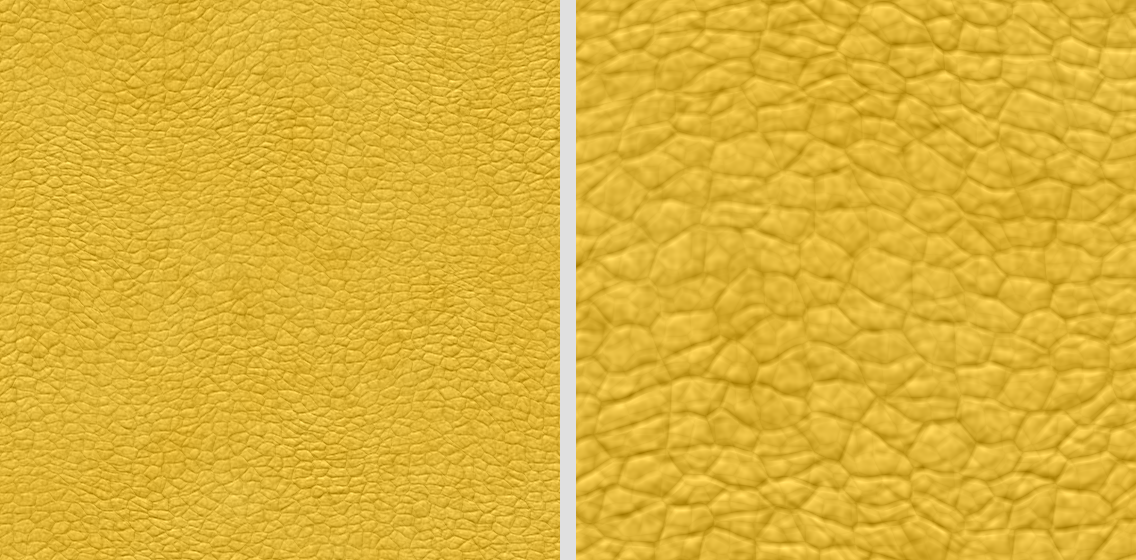
Left: the whole. Right: its middle third, enlarged.
A Shadertoy shader for this texture:

```glsl
// Yellow pebbled leather: flat wide grains, long fine creases, light from above.

vec2 hash2(vec2 p) {
    vec3 q = fract(p.xyx * vec3(0.1031, 0.1030, 0.0973));
    q += dot(q, q.yzx + 33.33);
    return fract((q.xx + q.yz) * q.zy);
}

float corner(vec2 cell, vec2 offset) {
    return dot(hash2(cell) * 2.0 - 1.0, offset);
}

// Gradient noise, roughly -0.7 to 0.7
float gradientNoise(vec2 p) {
    vec2 i = floor(p), f = p - i;
    vec2 u = f * f * f * (f * (f * 6.0 - 15.0) + 10.0);
    vec2 e = vec2(1.0, 0.0);
    return mix(mix(corner(i, f), corner(i + e.xy, f - e.xy), u.x),
               mix(corner(i + e.yx, f - e.yx), corner(i + e.xx, f - e.xx), u.x), u.y);
}

// Gap between the two nearest cell centres: zero on the borders
float cellBorder(vec2 p) {
    vec2 i = floor(p), f = p - i;
    float nearest = 8.0, second = 8.0;
    for (int y = -1; y <= 1; y++)
    for (int x = -1; x <= 1; x++) {
        vec2 g = vec2(x, y);
        float d = length(g + 0.1 + 0.8 * hash2(i + g) - f);
        second = min(second, max(nearest, d));
        nearest = min(nearest, d);
    }
    return second - nearest;
}

// Bend the rows of grains at three scales
vec2 warp(vec2 p) {
    p.y += 0.085 * gradientNoise(p * 3.0 + 7.0);
    p += 0.009 * vec2(gradientNoise(p * 19.0 + 31.0), gradientNoise(p * 19.0 + 83.0));
    p.y += 0.0035 * gradientNoise(p * 65.0 + 11.0);
    return p;
}

float leatherHeight(vec2 p) {
    p = warp(p);
    float grains = 1.0 - exp(-5.0 * cellBorder(p * vec2(34.0, 56.0) + 40.0));
    float pores = 1.0 - exp(-4.0 * cellBorder(p * vec2(68.0, 98.0) + 90.0));

    // Long creases along two crossing diagonals
    float creases = 0.0;
    for (float side = -1.0; side < 2.0; side += 2.0) {
        vec2 q = vec2(p.x + side * 0.5 * p.y, p.y - side * 0.5 * p.x);
        float n = gradientNoise(q * vec2(9.0, 36.0) + 60.0 + 20.0 * side);
        creases += smoothstep(0.0, 0.13, abs(n));
    }
    return grains + 0.35 * pores + 0.3 * creases;
}

void mainImage(out vec4 fragColor, in vec2 fragCoord) {
    vec2 uv = fragCoord / iResolution.y;

    // Relief: upper slopes catch the light, lower slopes and creases fall dark
    float height = leatherHeight(uv);
    float slope = height - leatherHeight(uv + vec2(-0.0008, 0.0034));
    float depth = 0.85 + 0.6 * gradientNoise(uv * 4.5 + 50.0);
    float shade = depth * (0.125 * slope + 0.07 * (height - 1.45));

    // Fine surface grain and broad mottling
    float grain = 0.09 * gradientNoise(uv * 190.0) + 0.06 * gradientNoise(uv * 95.0 + 17.0);
    float mottle = gradientNoise(uv * 14.0 + 23.0) + gradientNoise(uv * 5.0 + 71.0);

    vec3 color = vec3(0.877, 0.712, 0.222) + shade + grain;
    color += mottle * vec3(0.012, 0.024, 0.04);
    fragColor = vec4(clamp(color, 0.0, 1.0), 1.0);
}
```
